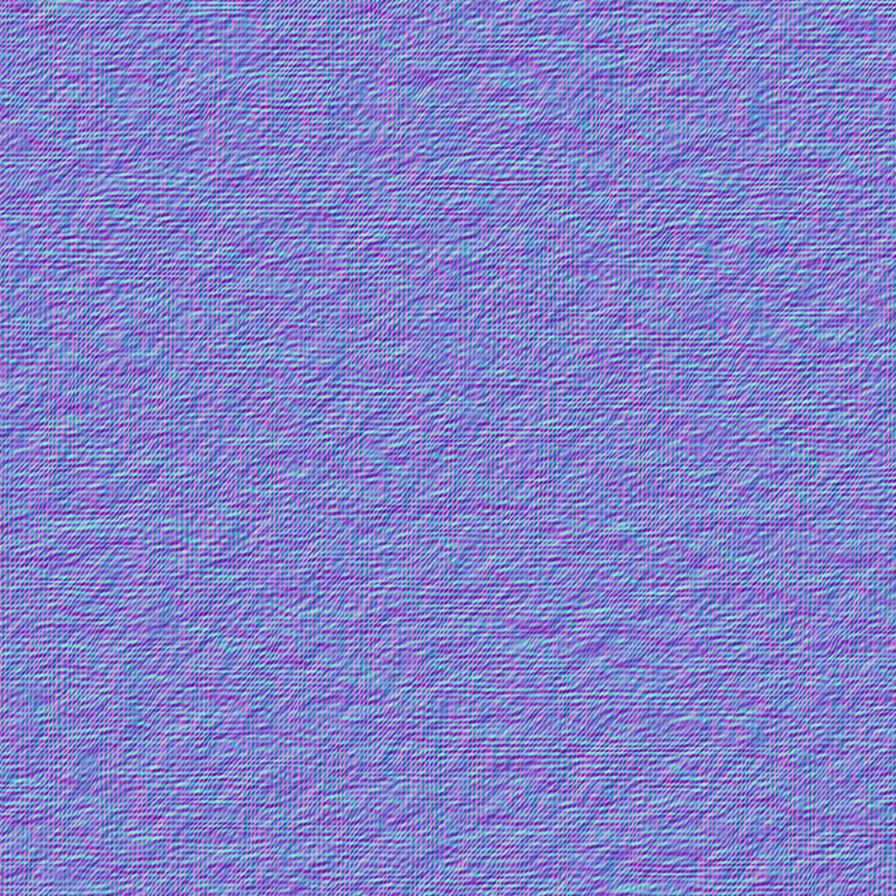
This texture map is drawn by a Shadertoy shader. Its source:

```glsl
const float TAU = 6.2831853;
const vec2  THREADS = vec2(190.0, 150.0);      // columns and rows across the canvas
const float ROW_RELIEF = 0.27;
const float COLUMN_RELIEF = 0.19;
const float TWILL_RELIEF = 0.14;
const float GRAIN_RELIEF = 1.55;
const vec2  GRAIN_SCALE = vec2(140.0, 225.0);
const float GRAIN_SLANT = 0.28;                // rise of the fibres to the right
const float SWELL_RELIEF = 2.0;
const vec2  SWELL_SCALE = vec2(36.0, 52.0);
const float SLOPE_STEP = 1.0 / 512.0;          // canvas distance used for slopes
const vec3  FLAT_COLOUR = vec3(0.506, 0.506, 0.82);
const float BLUE_LEAN = 0.18;                  // blue gained on the lit side
const float BLUE_STEEP = 0.10;                 // blue lost on steep sides

float hash(vec2 cell) {
    uvec2 q = uvec2(ivec2(cell)) * uvec2(1597U, 3571U);
    uint n = (q.x ^ (q.y << 7)) * 747796U + q.y;
    n = (n ^ (n >> 15)) * 739391U;
    n = (n ^ (n >> 13)) * 976369U;
    return float((n ^ (n >> 16)) & 65535U) / 65535.0;
}

float noise(vec2 p) {
    vec2 cell = floor(p);
    vec2 f = fract(p);
    f = f * f * (3.0 - 2.0 * f);
    float low = mix(hash(cell), hash(cell + vec2(1, 0)), f.x);
    float high = mix(hash(cell + vec2(0, 1)), hash(cell + vec2(1, 1)), f.x);
    return mix(low, high, f.y);
}

float clothHeight(vec2 p) {
    // Threads wander slightly along their length
    float row = p.y * THREADS.y + 0.6 * noise(p * vec2(16.0, 70.0) + 31.0);
    float column = p.x * THREADS.x + 0.6 * noise(p * vec2(80.0, 14.0) + 77.0);

    // Relief varies by patch and by thread
    float patchMix = noise(p * 9.0 + 11.0);
    float rowAmount = (0.5 + 0.6 * patchMix) * (0.3 + 1.4 * noise(p * vec2(12.0, 75.0) + 140.0));
    float columnAmount = (1.4 - 0.9 * patchMix) * (0.2 + 1.6 * noise(p * vec2(95.0, 8.0) + 210.0));
    float twillAmount = 0.3 + 1.4 * noise(p * 40.0 + 260.0);

    float weave = ROW_RELIEF * rowAmount * sin(TAU * row)
                + COLUMN_RELIEF * columnAmount * sin(TAU * column)
                + TWILL_RELIEF * twillAmount * sin(TAU * (row - column));

    // Short slanted fibres over a soft swell
    vec2 fibre = vec2(p.x, p.y - GRAIN_SLANT * p.x) * GRAIN_SCALE;
    float swell = SWELL_RELIEF * noise(p * SWELL_SCALE + 400.0);
    return weave + swell + GRAIN_RELIEF * noise(fibre + 300.0);
}

void mainImage(out vec4 fragColor, in vec2 fragCoord) {
    vec2 p = fragCoord / iResolution.xy;
    vec2 e = vec2(0.5 * SLOPE_STEP, 0.0);

    // Surface slope, with green pointing down the canvas
    vec2 tilt = vec2(clothHeight(p - e.xy) - clothHeight(p + e.xy),
                     clothHeight(p + e.yx) - clothHeight(p - e.yx));
    float steepness = dot(tilt, tilt);
    tilt /= sqrt(1.0 + 0.7 * steepness);

    // Encode the slope as colour
    vec3 colour = FLAT_COLOUR;
    colour.rg += 0.5 * tilt;
    colour.b += 0.5 * BLUE_LEAN * (tilt.x + tilt.y) - BLUE_STEEP * min(steepness, 1.0);
    fragColor = vec4(clamp(colour, 0.0, 1.0), 1.0);
}
```
